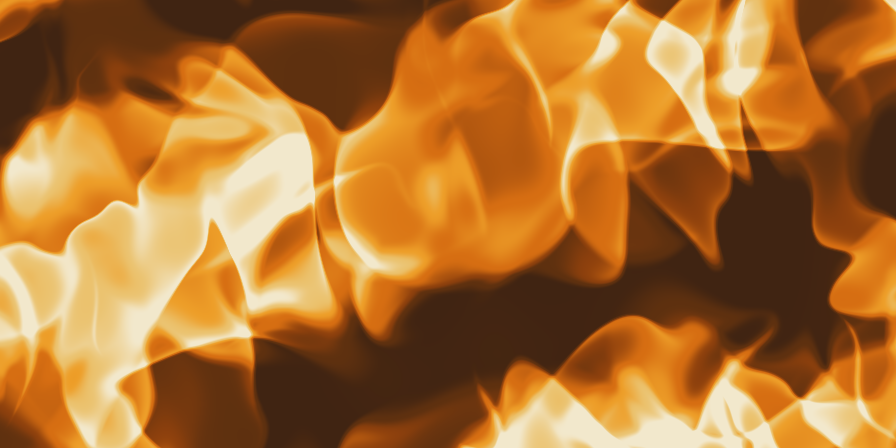
This texture is drawn by a Shadertoy shader. Its source:

```glsl
// Overlapping translucent sheets of fire with crisp glowing rims on a dark brown ground.
#define SHEETS 4
#define TONGUE vec2(2.7, 1.6)  // tongue frequency across and up
#define SWEEP 0.60             // large bending of the flames
#define CURL 0.15              // small curling of the flames
#define GATHER 0.25            // how strongly fire gathers in the hot band
#define CRISP_EDGE 0.06
#define SOFT_EDGE 0.26
#define RIM_FALLOFF 7.0
#define RIBBON_GLOW 1.0
#define EXPOSURE 1.0

float hash(vec2 p) {
    return fract(sin(dot(p, vec2(127.1, 311.7))) * 43758.5);
}

float cornerSlope(vec2 cell, vec2 offset) {
    float angle = 6.2832 * hash(cell);
    return dot(vec2(cos(angle), sin(angle)), offset);
}

// Gradient noise, about -0.7 to 0.7
float noise(vec2 p) {
    vec2 i = floor(p), f = p - i;
    vec2 u = f * f * f * (f * (f * 6.0 - 15.0) + 10.0);
    vec2 e = vec2(1.0, 0.0);
    return mix(mix(cornerSlope(i, f), cornerSlope(i + e, f - e), u.x),
               mix(cornerSlope(i + e.yx, f - e.yx), cornerSlope(i + 1.0, f - 1.0), u.x), u.y);
}

vec2 noise2(vec2 p) {
    return vec2(noise(p), noise(p + vec2(31.4, 17.8)));
}

// Bend space in a broad sweep, then in finer curls
vec2 bend(vec2 p, float seed) {
    p += SWEEP * noise2(p * 1.9 + seed);
    return p + CURL * noise2(p * 4.3 + seed + 5.0);
}

// Hot band rising to the right, with cool hollows on both sides
float hotBand(vec2 p) {
    return cos(7.0 * (p.y - 0.3 - 0.36 * p.x));
}

// A sheet is sharp outside its rim and fades softly inward
float sheet(vec2 p, float seed) {
    vec2 q = bend(p, seed);
    float depth = noise(q * TONGUE + seed * 1.7) + GATHER * hotBand(mix(p, q, 0.5));
    float crisp = smoothstep(-0.35, 0.3, noise(p * 2.3 + seed + 40.0));
    float cover = smoothstep(0.0, mix(SOFT_EDGE, CRISP_EDGE, crisp), depth);
    return cover * (0.5 + (0.3 + 0.8 * crisp) * exp(-RIM_FALLOFF * max(depth, 0.0)));
}

// Thin tapering filament along a noise contour
float ribbon(vec2 p, float seed) {
    vec2 q = bend(p, seed);
    float strength = smoothstep(0.0, 0.4, noise(p * 2.1 + seed + 60.0) + 0.08 * hotBand(p));
    float d = noise(q * TONGUE * 0.9 + seed) / (0.02 + 0.06 * strength);
    return strength * exp(-d * d);
}

vec3 fireColor(float heat) {
    vec3 c = mix(vec3(0.25, 0.14, 0.07), vec3(0.37, 0.19, 0.06), smoothstep(0.0, 0.5, heat));
    c = mix(c, vec3(0.55, 0.25, 0.05), smoothstep(0.5, 0.85, heat));
    c = mix(c, vec3(0.84, 0.43, 0.07), smoothstep(0.8, 1.35, heat));
    c = mix(c, vec3(0.93, 0.62, 0.16), smoothstep(1.35, 1.9, heat));
    c = mix(c, vec3(0.92, 0.76, 0.43), smoothstep(1.85, 2.3, heat));
    return mix(c, vec3(0.95, 0.91, 0.80), smoothstep(2.25, 2.9, heat));
}

void mainImage(out vec4 fragColor, in vec2 fragCoord) {
    vec2 p = fragCoord / iResolution.y;
    float heat = 0.0;
    for (int i = 0; i < SHEETS; i++) {
        heat += sheet(p, 11.3 + 7.7 * float(i));
    }
    for (int i = 0; i < 2; i++) {
        heat += RIBBON_GLOW * ribbon(p, 53.1 + 9.4 * float(i));
    }
    // Faint smoky variation in the dark parts
    heat += 0.25 * noise(p * vec2(4.0, 2.5) + 80.0);
    fragColor = vec4(fireColor(EXPOSURE * heat), 1.0);
}
```
